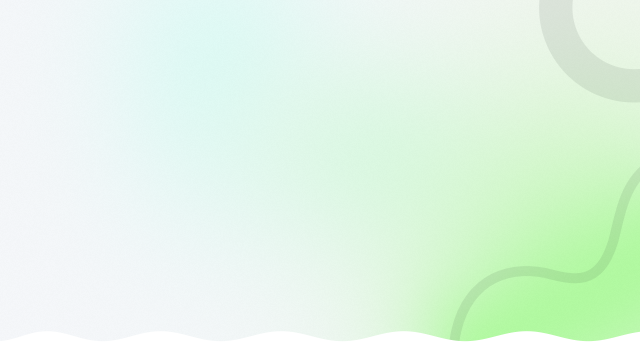
Reproduce this background procedurally as a Shadertoy shader.

```glsl
// Lengths are in canvas heights
const vec3 COOL_GREY = vec3(0.957, 0.965, 0.975);
const vec3 WARM_GREY = vec3(0.950, 0.960, 0.945);
const vec3 CYAN = vec3(0.870, 0.976, 0.960);
const vec3 MINT = vec3(0.870, 0.970, 0.910);
const vec3 GREEN = vec3(0.695, 0.975, 0.630);
const vec3 SHADE = vec3(0.10, 0.15, 0.12);

const vec2 CYAN_CENTER = vec2(0.633, 0.805);
const vec2 CYAN_SPREAD = vec2(0.243, 0.316);
const vec2 MINT_CENTER = vec2(1.046, 0.562);
const vec2 MINT_SPREAD = vec2(0.268, 0.207);
const vec2 GREEN_CENTER = vec2(1.752, 0.148);
const float GREEN_SPREAD = 0.40;
const vec2 CORE_START = vec2(1.436, -0.022);
const vec2 CORE_END = vec2(1.922, 0.246);
const float CORE_SPREAD = 0.134;

const vec2 RING_CENTER = vec2(1.854, 0.978);
const float RING_RADIUS = 0.229;
const float RING_HALF_WIDTH = 0.0487;
const float RIBBON_HALF_WIDTH = 0.0146;
const int RIBBON_STEPS = 16;
const float SHADE_OPACITY = 0.09;

const float WAVE_LEVEL = 0.017;
const float WAVE_HEIGHT = 0.0146;
const float WAVE_PERIOD = 0.360;
const float WAVE_CREST = 0.820;
const float GRAIN_CELLS = 411.0;
const float GRAIN_STRENGTH = 0.010;

float glow(vec2 offset, vec2 spread) {
    vec2 q = offset / spread;
    return exp(-0.5 * dot(q, q));
}

float segmentDistance(vec2 p, vec2 a, vec2 b) {
    vec2 ab = b - a;
    return length(p - a - ab * clamp(dot(p - a, ab) / dot(ab, ab), 0.0, 1.0));
}

float bezierDistance(vec2 p, vec2 a, vec2 b, vec2 c, vec2 d) {
    float nearest = 1e3;
    vec2 previous = a;
    for (int i = 1; i <= RIBBON_STEPS; i++) {
        float t = float(i) / float(RIBBON_STEPS), s = 1.0 - t;
        vec2 next = s * s * s * a + 3.0 * s * t * (s * b + t * c) + t * t * t * d;
        nearest = min(nearest, segmentDistance(p, previous, next));
        previous = next;
    }
    return nearest;
}

float ribbonDistance(vec2 p) {
    vec2 crest = vec2(1.594, 0.202), bend = vec2(1.793, 0.294);
    float d = bezierDistance(p, vec2(1.328, 0.0), vec2(1.353, 0.173), vec2(1.472, 0.226), crest);
    d = min(d, bezierDistance(p, crest, vec2(1.679, 0.180), vec2(1.752, 0.161), bend));
    d = min(d, bezierDistance(p, bend, vec2(1.815, 0.380), vec2(1.825, 0.453), vec2(1.886, 0.506)));
    return d - RIBBON_HALF_WIDTH;
}

float waveHeight(float x) {
    float warped = x - 0.068 * exp(-x / 0.243);
    return WAVE_LEVEL + WAVE_HEIGHT * cos(6.28319 * (warped - WAVE_CREST) / WAVE_PERIOD);
}

float hash(vec2 cell) {
    vec3 q = fract(cell.xyx * 0.1031);
    q += dot(q, q.yzx + 33.33);
    return fract((q.x + q.y) * q.z);
}

void mainImage(out vec4 fragColor, in vec2 fragCoord) {
    vec2 p = fragCoord / iResolution.y;
    float pixel = 1.0 / iResolution.y;

    // Soft colour glows
    vec3 color = mix(COOL_GREY, WARM_GREY, smoothstep(0.9, 1.8, p.x));
    color = mix(color, CYAN, glow(p - CYAN_CENTER, CYAN_SPREAD));
    color = mix(color, MINT, 0.9 * glow(p - MINT_CENTER, MINT_SPREAD));
    float wide = 0.75 * glow(p - GREEN_CENTER, vec2(GREEN_SPREAD));
    float coreDistance = segmentDistance(p, CORE_START, CORE_END) / CORE_SPREAD;
    float core = exp(-0.5 * coreDistance * coreDistance);
    color = mix(color, GREEN, 1.0 - (1.0 - wide) * (1.0 - core));

    // Fine grain
    color += GRAIN_STRENGTH * (hash(floor(p * GRAIN_CELLS)) - 0.5);

    // Translucent ring and ribbon
    float ring = abs(length(p - RING_CENTER) - RING_RADIUS) - RING_HALF_WIDTH;
    float shape = min(ring, ribbonDistance(p));
    color = mix(color, SHADE, SHADE_OPACITY * clamp(0.5 - shape / pixel, 0.0, 1.0));

    // White wave along the bottom
    float wave = clamp(0.5 - (p.y - waveHeight(p.x)) / pixel, 0.0, 1.0);
    color = mix(color, vec3(1.0), wave);

    fragColor = vec4(clamp(color, 0.0, 1.0), 1.0);
}
```
